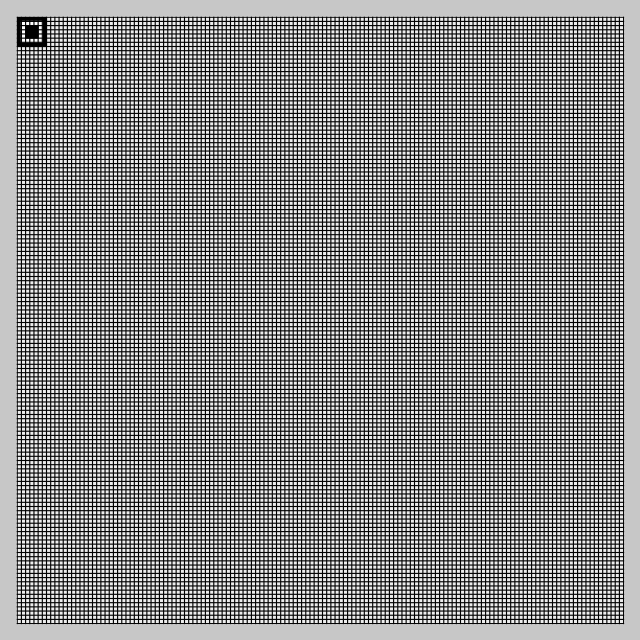
A three.js fragment shader for this pattern:

```glsl
// Fine black square mesh on a grey ground, with a nested-square marker in the top left corner.
varying vec2 vUv;

const vec3 GROUND_COLOR = vec3(0.78);
const vec3 CELL_COLOR = vec3(0.93);
const vec3 RING_COLOR = vec3(1.0);
const vec3 INK_COLOR = vec3(0.0);

const float CELL_COUNT = 145.0;   // cells across and down
const float LINE_WIDTH = 0.27;    // fraction of one cell pitch
const float MARGIN = 0.02604;     // left and top border
const float MESH_SIZE = 0.9492;   // outer size, including the last line
const float MARKER_CELLS = 7.0;
const float PITCH = MESH_SIZE / (CELL_COUNT + LINE_WIDTH);

// Accumulated line width from zero to p.
vec2 lineIntegral(vec2 p) {
  return floor(p) * LINE_WIDTH + min(fract(p), vec2(LINE_WIDTH));
}

// Share of the pixel footprint left open between both sets of lines.
float openCoverage(vec2 p, vec2 footprint) {
  vec2 halfPixel = 0.5 * footprint;
  vec2 lines = (lineIntegral(p + halfPixel) - lineIntegral(p - halfPixel)) / footprint;
  return (1.0 - lines.x) * (1.0 - lines.y);
}

// Share of the pixel footprint inside a square from low to high.
float squareCoverage(vec2 p, float low, float high, vec2 footprint) {
  vec2 halfPixel = 0.5 * footprint;
  vec2 overlap = min(p + halfPixel, vec2(high)) - max(p - halfPixel, vec2(low));
  vec2 share = clamp(overlap / footprint, 0.0, 1.0);
  return share.x * share.y;
}

void main() {
  // Cell coordinates, counted right and down from the top left corner
  vec2 p = (vec2(vUv.x, 1.0 - vUv.y) - MARGIN) / PITCH;
  vec2 footprint = max(fwidth(vUv) / PITCH, vec2(0.0001));

  // Marker: dark frame, light ring, dark core
  float frame = squareCoverage(p, 0.0, MARKER_CELLS + LINE_WIDTH, footprint);
  float ring = squareCoverage(p, 1.0, MARKER_CELLS - 1.0 + LINE_WIDTH, footprint);
  float core = squareCoverage(p, 2.0, MARKER_CELLS - 2.0 + LINE_WIDTH, footprint);
  vec3 fill = mix(CELL_COLOR, INK_COLOR, frame);
  fill = mix(fill, RING_COLOR, ring);
  fill = mix(fill, INK_COLOR, core);

  // Mesh lines over the fill, framed by the ground
  vec3 mesh = mix(INK_COLOR, fill, openCoverage(p, footprint));
  float inside = squareCoverage(p, 0.0, CELL_COUNT + LINE_WIDTH, footprint);
  gl_FragColor = vec4(mix(GROUND_COLOR, mesh, inside), 1.0);
}
```
